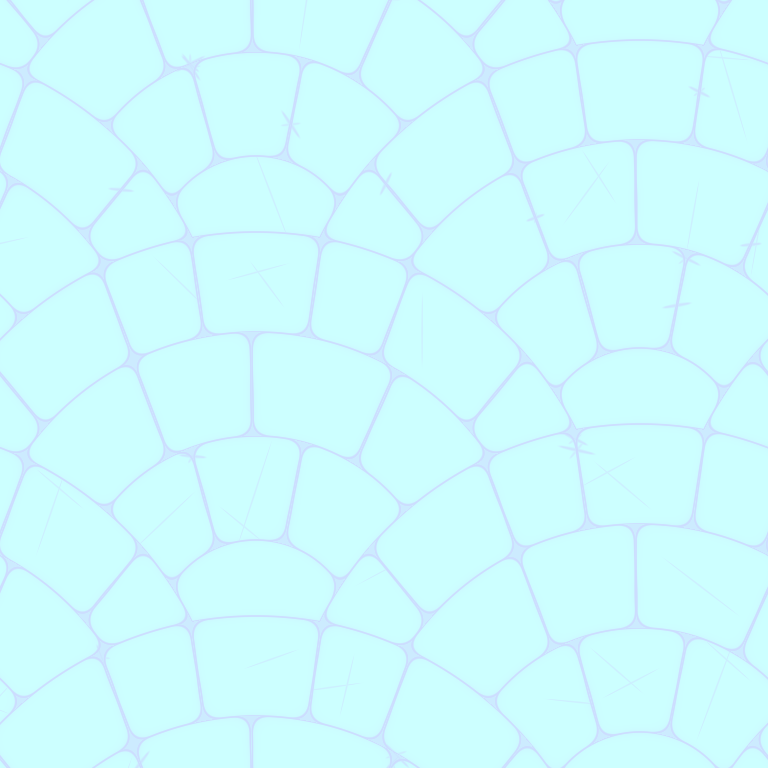
Give the GLSL for this pattern, as a WebGL 2 fragment shader.

```glsl
#version 300 es
precision highp float;
// Pale fan-shaped paving: overlapping scallops of cut stones with soft joints, cracks and nicks.

#define FAN_ORIGIN vec2(0.3333, 0.1979)
#define ROW_STEP 0.25
#define APEX_DEPTH 0.5898
#define CORNER_ROUNDING 0.022
#define JOINT_WIDTH 0.0017
#define CRACK_CHANCE 0.36
#define NICK_COUNT 22
#define STONE_COLOR vec3(0.80, 1.00, 1.00)
#define JOINT_COLOR vec3(0.80, 0.845, 1.00)

uniform vec2 u_resolution;
out vec4 outColor;

// Arcs of one fan, outermost first: radius and depth of centre below the fan top.
const vec2 ARCS[4] = vec2[4](vec2(0.4661, 0.4661), vec2(0.3659, 0.4961),
                             vec2(0.2435, 0.5091), vec2(0.1302, 0.5312));
// Slopes of the joints that split each ring; the outer ring is mirrored.
const vec3 CUTS[4] = vec3[4](vec3(0.148, 0.375, 0.822), vec3(-0.38, -0.014, 0.446),
                             vec3(-0.277, 0.197, 9.0), vec3(9.0));

float hash(vec2 seed) {
  return fract(sin(dot(seed, vec2(127.1, 311.7))) * 43758.5);
}

float smoothMin(float a, float b) {
  float h = max(CORNER_ROUNDING - abs(a - b), 0.0) / CORNER_ROUNDING;
  return min(a, b) - h * h * CORNER_ROUNDING * 0.25;
}

// Tapered stroke centred on the origin.
float needle(vec2 v, float angle, float halfLength, float width) {
  vec2 dir = vec2(cos(angle), sin(angle));
  float along = abs(dot(v, dir)) / halfLength;
  float across = abs(v.x * dir.y - v.y * dir.x);
  float taper = max(1.0 - along, 0.0);
  return (1.0 - smoothstep(0.0, width * (0.4 + 0.6 * taper), across)) * smoothstep(0.0, 0.35, taper);
}

// Small star-shaped nicks placed along the joints.
float nicks(vec2 p) {
  float shade = 0.0;
  for (int i = 0; i < NICK_COUNT; i++) {
    float n = float(i);
    int ring = i % 3;
    float row = floor(hash(vec2(n, 1.0)) * 5.0);
    int cut = int(hash(vec2(n, 2.0)) * (ring == 2 ? 2.0 : 3.0));
    float slope = CUTS[ring][cut];
    if (ring == 0 && hash(vec2(n, 3.0)) < 0.5) slope = -slope;
    vec2 ray = normalize(vec2(slope, 1.0));
    float e = APEX_DEPTH - ARCS[ring].y;
    float reach = e * ray.y + sqrt(ARCS[ring].x * ARCS[ring].x - e * e * ray.x * ray.x);
    reach -= 0.1 * pow(hash(vec2(n, 4.0)), 2.0);
    vec2 v = p - FAN_ORIGIN - row * vec2(0.5, ROW_STEP) + vec2(0.0, APEX_DEPTH) - ray * reach;
    v.x = fract(v.x + 0.5) - 0.5;
    float angle = hash(vec2(n, 5.0)) * 3.14;
    float size = mix(0.014, 0.028, hash(vec2(n, 6.0)));
    shade = max(shade, needle(v, angle, size, 0.0045));
    shade = max(shade, 0.7 * needle(v, angle + 1.1, size * 0.6, 0.004));
  }
  return shade;
}

// A bent hairline through some stones.
float crack(vec2 v, vec2 seed) {
  if (hash(seed) > CRACK_CHANCE) return 0.0;
  v -= 0.05 * (vec2(hash(seed + 1.3), hash(seed + 2.7)) - 0.5);
  float angle = hash(seed + 4.1) * 6.28;
  float size = mix(0.04, 0.085, hash(seed + 5.9));
  float shade = needle(v, angle, size, 0.0021);
  vec2 bend = v - size * 0.5 * vec2(cos(angle), sin(angle));
  if (hash(seed + 7.7) < 0.5) shade = max(shade, needle(bend, angle + 1.2, 0.045, 0.0021));
  return shade;
}

void main() {
  vec2 p = gl_FragCoord.xy / u_resolution.y;
  float pixel = 1.0 / u_resolution.y;

  // The lowest fan covering this point is the visible one.
  float row = floor((p.y - FAN_ORIGIN.y) / ROW_STEP);
  float lowerEdge = 1.0, column = 0.0;
  vec2 q = vec2(0.0);
  for (int i = 0; i < 6; i++) {
    q = p - FAN_ORIGIN - row * vec2(0.5, ROW_STEP);
    column = floor(q.x + 0.5);
    q.x -= column;
    float edge = length(q + vec2(0.0, ARCS[0].y)) - ARCS[0].x;
    if (edge < 0.0) break;
    lowerEdge = min(lowerEdge, edge);
    row += 1.0;
  }

  // Ring of stones and its two arcs.
  int ring = 0;
  float outer = 1.0, inner = 1.0;
  for (int i = 0; i < 4; i++) {
    float d = ARCS[i].x - length(q + vec2(0.0, ARCS[i].y));
    if (d < 0.0) { inner = -d; break; }
    outer = d;
    ring = i;
  }

  // Joints across the ring, and the stone between them.
  float side = ring == 0 && q.x < 0.0 ? -1.0 : 1.0;
  float x = q.x * side, height = q.y + APEX_DEPTH;
  float low = ring == 0 ? -CUTS[0].x : -1.0, high = 1.0, stone = 0.0, joint = 1.0;
  for (int i = 0; i < 3; i++) {
    float slope = CUTS[ring][i];
    float d = x - slope * height;
    joint = min(joint, abs(d) / sqrt(1.0 + slope * slope));
    if (d > 0.0) { low = slope; stone += 1.0; }
    else high = min(high, slope);
  }
  if (stone == 0.0) side = 1.0;
  float wobble = sin(p.x * 37.0 + 2.0 * sin(p.y * 29.0)) * sin(p.y * 43.0);
  float d = smoothMin(smoothMin(outer, inner), smoothMin(lowerEdge, joint - 0.0009 - 0.0004 * wobble));

  // Joint line, filled corners and a faint halo.
  float line = 1.0 - smoothstep(0.0003, JOINT_WIDTH + 0.4 * pixel, abs(d));
  float corner = 1.0 - smoothstep(-0.0015, 0.0005, d);
  float halo = exp(-max(d, 0.0) / 0.0035) * (0.2 + 0.08 * wobble);
  float shade = max(max(line * 0.85, corner * 0.5), halo);

  // Wear.
  vec2 arc = 0.5 * (ARCS[ring] + (ring < 3 ? ARCS[ring + 1] : vec2(0.03, 0.5312)));
  vec2 middle = arc.x * normalize(vec2(0.5 * (low + high) * side, 1.0)) - vec2(0.0, arc.y);
  vec2 seed = vec2(stone * side + 11.0 * float(ring), row + 17.0 * column);
  shade = max(shade, 0.4 * crack(q - middle, seed));
  shade = max(shade, 0.65 * nicks(p));
  outColor = vec4(mix(STONE_COLOR, JOINT_COLOR, shade), 1.0);
}
```
